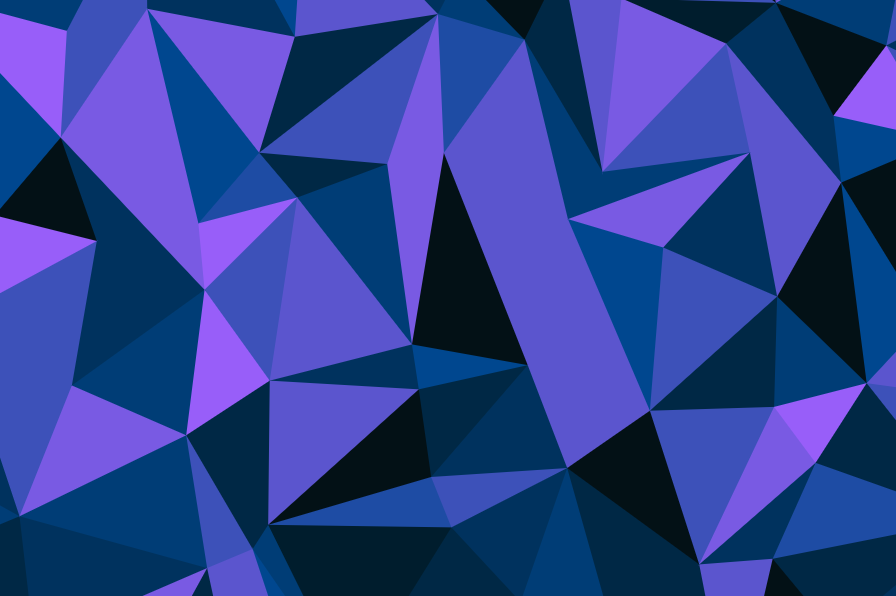
A Shadertoy shader for this background:

```glsl
const float CELL_SIZE = 0.192;      // mesh spacing, in canvas heights
const float JITTER = 0.88;          // full width of vertex displacement, below 1
const float MESH_ANGLE = 0.42;
const vec2 MESH_OFFSET = vec2(13.3, 7.6);
const float TONE_SCATTER = 0.22;

const vec3 BLACK = vec3(0.012, 0.066, 0.088);
const vec3 NAVY = vec3(0.0, 0.115, 0.175);
const vec3 BLUE = vec3(0.0, 0.28, 0.56);
const vec3 VIOLET = vec3(0.595, 0.37, 0.975);

// Cumulative area share of each tone, dark to bright
const float TONE_LIMITS[10] = float[10](
    0.06, 0.11, 0.20, 0.34, 0.44, 0.55, 0.60, 0.71, 0.81, 0.94);

vec2 hash22(vec2 p) {
    vec3 q = fract(vec3(p.xyx) * vec3(0.1031, 0.1030, 0.0973));
    q += dot(q, q.yzx + 33.33);
    return fract((q.xx + q.yz) * q.zy);
}

float cross2(vec2 a, vec2 b) {
    return a.x * b.y - a.y * b.x;
}

vec2 meshVertex(vec2 id) {
    return id + 0.5 + JITTER * (hash22(id) - 0.5);
}

// Signed distance to the line a-b, positive on its left
float edgeDistance(vec2 p, vec2 a, vec2 b) {
    return cross2(b - a, p - a) / length(b - a);
}

float triangleCoverage(vec2 p, vec2 a, vec2 b, vec2 c, float pixel) {
    float inside = min(edgeDistance(p, a, b),
                   min(edgeDistance(p, b, c), edgeDistance(p, c, a)));
    return clamp(0.5 + inside / pixel, 0.0, 1.0);
}

// Smaller area of the two triangles made by the diagonal a-c
float splitQuality(vec2 a, vec2 b, vec2 c, vec2 d) {
    return min(cross2(b - a, c - a), cross2(c - a, d - a));
}

// Evenly spread rank per triangle, quantised to eleven tones
vec3 facetColor(vec2 id, float side) {
    float scatter = hash22(id + 71.0 + 37.0 * side).x;
    float rank = fract(dot(id, vec2(0.7549, 0.5698)) + 0.382 * side + TONE_SCATTER * scatter);
    float tone = 0.0;
    for (int i = 0; i < 10; i++) tone += step(TONE_LIMITS[i], rank);
    if (tone < 0.5) return BLACK;
    return tone < 5.5 ? mix(NAVY, BLUE, (tone - 1.0) / 4.0)
                      : mix(BLUE, VIOLET, (tone - 5.0) / 5.0);
}

void mainImage(out vec4 fragColor, in vec2 fragCoord) {
    float cs = cos(MESH_ANGLE), sn = sin(MESH_ANGLE);
    vec2 p = mat2(cs, sn, -sn, cs) * (fragCoord / iResolution.y) / CELL_SIZE + MESH_OFFSET;
    float pixel = 1.0 / (iResolution.y * CELL_SIZE);
    vec2 base = floor(p - 0.5);

    vec3 color = vec3(0.0);
    float total = 0.0;
    for (int y = -1; y <= 1; y++)
    for (int x = -1; x <= 1; x++) {
        vec2 id = base + vec2(x, y);
        vec2 a = meshVertex(id);
        vec2 b = meshVertex(id + vec2(1.0, 0.0));
        vec2 c = meshVertex(id + vec2(1.0, 1.0));
        vec2 d = meshVertex(id + vec2(0.0, 1.0));

        // Turn the quad so that a-c is the better diagonal
        if (splitQuality(b, c, d, a) > splitQuality(a, b, c, d)) {
            vec2 first = a;
            a = b; b = c; c = d; d = first;
        }

        float lower = triangleCoverage(p, a, b, c, pixel);
        float upper = triangleCoverage(p, a, c, d, pixel);
        if (lower > 0.0) color += lower * facetColor(id, 0.0);
        if (upper > 0.0) color += upper * facetColor(id, 1.0);
        total += lower + upper;
    }
    fragColor = vec4(color / max(total, 1e-4), 1.0);
}
```
